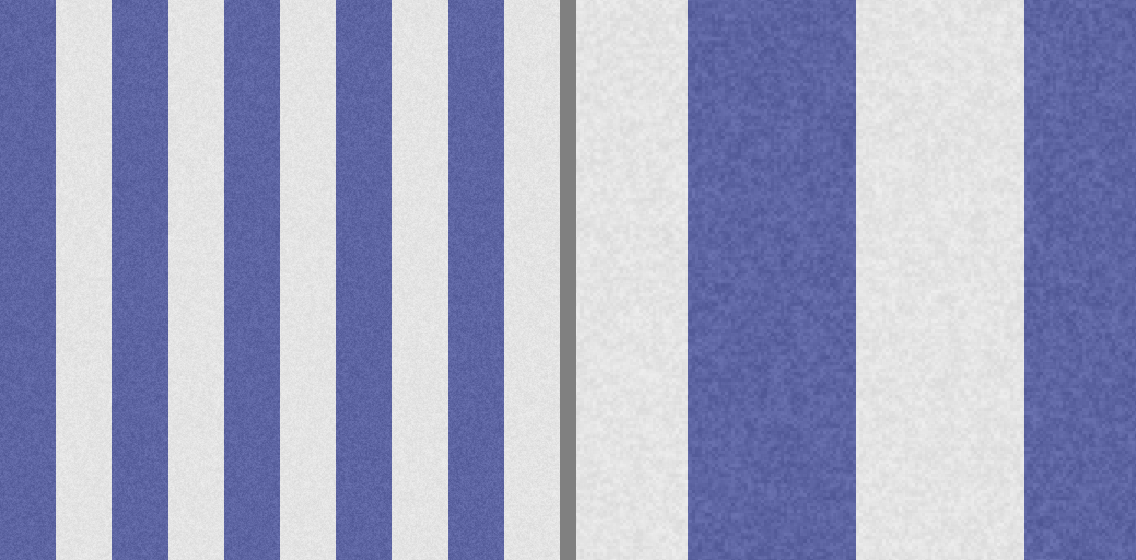
Left: the whole. Right: its middle third, enlarged.
Reproduce this pattern procedurally as a Shadertoy shader.

```glsl
// Five upright blue stripes alternate with equally wide pale grey ones.
// A repeated distance function places the stripes; layered value noise
// gives both colours a fine, felt-like grain.

float hash(vec2 p) {
    vec3 q = fract(vec3(p.xyx) * 0.1031);
    q += dot(q, q.yzx + 33.33);
    return fract((q.x + q.y) * q.z);
}

float valueNoise(vec2 p) {
    vec2 cell = floor(p);
    vec2 f = fract(p);
    f = f * f * (3.0 - 2.0 * f);
    float low = mix(hash(cell), hash(cell + vec2(1.0, 0.0)), f.x);
    float high = mix(hash(cell + vec2(0.0, 1.0)), hash(cell + vec2(1.0, 1.0)), f.x);
    return mix(low, high, f.y);
}

// Fine fibres over slightly coarser mottling, centred on zero
float fabricGrain(vec2 uv) {
    float fibre = hash(floor(uv * 512.0)) - 0.5;
    float tuft = valueNoise(uv * 300.0 + 17.0) - 0.5;
    float mottle = valueNoise(uv * 110.0 + 53.0) - 0.5;
    return 0.55 * fibre + 0.55 * tuft + 0.15 * mottle;
}

void mainImage(out vec4 fragColor, in vec2 fragCoord) {
    vec2 uv = fragCoord / iResolution.xy;
    float pixel = 1.0 / iResolution.x;

    // Signed distance to the nearest stripe edge, positive inside blue
    float inside = (0.25 - abs(fract(uv.x * 5.0 + 0.25) - 0.5)) / 5.0;
    float stripe = clamp(0.5 + inside / pixel, 0.0, 1.0);

    // Flat colours, with stronger grain on the blue
    vec3 color = mix(vec3(0.893), vec3(0.365, 0.395, 0.637), stripe);
    color += fabricGrain(uv) * mix(0.075, 0.11, stripe);

    fragColor = vec4(color, 1.0);
}
```
